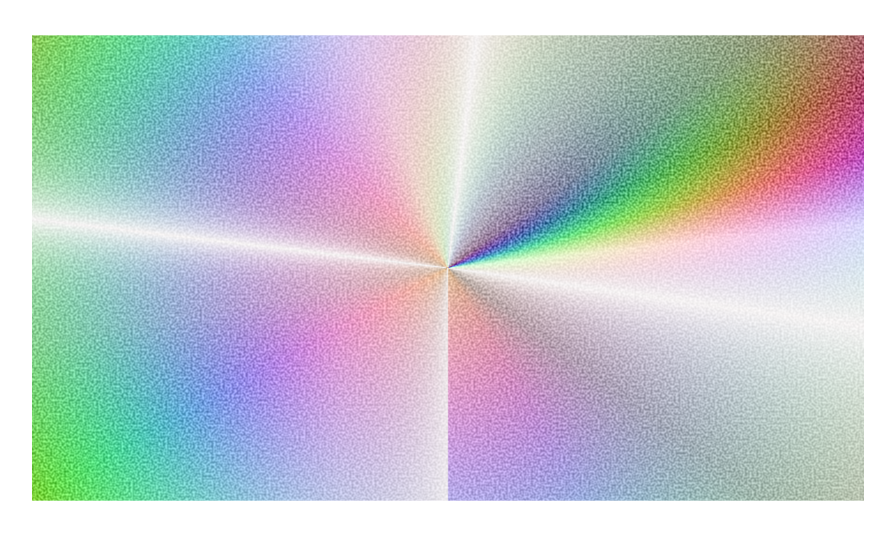
This background is drawn by a Shadertoy shader. Its source:

```glsl
// Grainy iridescent panel: rainbow rings swept into conic rays, inside a white frame.

// Sweep stops: angle in degrees counterclockwise from straight down, lightness, tint
const vec3 STOPS[16] = vec3[16](
    vec3(0, .76, .15), vec3(30, .71, .16), vec3(54, .67, .05), vec3(82, .84, .04),
    vec3(96, .88, .11), vec3(105, .58, .30), vec3(114, .46, .24), vec3(126, .56, .08),
    vec3(142, .69, .04), vec3(165, .82, .05), vec3(200, .85, .08), vec3(225, .77, .17),
    vec3(250, .73, .12), vec3(280, .75, .10), vec3(299, .76, .18), vec3(360, .82, .04));

vec2 hashGradient(vec2 cell) {
    vec3 q = fract(cell.xyx * vec3(.1031, .1030, .0973));
    q += dot(q, q.yzx + 33.33);
    float turn = 6.2832 * fract((q.x + q.y) * q.z);
    return vec2(cos(turn), sin(turn));
}

float gradientNoise(vec2 p) {
    vec2 i = floor(p), f = p - i;
    vec2 u = f * f * (3. - 2. * f);
    vec2 e = vec2(0, 1);
    float low = mix(dot(hashGradient(i), f),
                    dot(hashGradient(i + e.yx), f - e.yx), u.x);
    float high = mix(dot(hashGradient(i + e), f - e),
                     dot(hashGradient(i + 1.), f - 1.), u.x);
    return mix(low, high, u.y);
}

// Yellow, red, magenta, blue, cyan, green over one cycle
vec3 rainbow(float phase) {
    return cos(6.2832 * (phase - vec3(.17, .83, .5)));
}

vec3 sheen(float angle, vec2 p) {
    // Lightness and tint around the sweep
    vec2 tone = STOPS[0].yz;
    for (int i = 1; i < 16; i++) {
        float t = (angle - STOPS[i - 1].x) / (STOPS[i].x - STOPS[i - 1].x);
        tone = mix(tone, STOPS[i].yz, clamp(t, 0., 1.));
    }

    // Deeper colour toward the left edge
    float edge = max(0., -p.x - .2);
    tone.x -= 2.5 * tone.y * edge;
    tone.y *= 1. + 1.7 * edge;

    // Rings advance with radius and fall back in the upper right
    float lag = smoothstep(70., 130., angle) * (1. - smoothstep(125., 222., angle));
    vec3 color = tone.x + tone.y * rainbow(.07 + .95 * length(p) - .8 * lag);

    // White rays
    vec4 offset = abs(angle - vec4(82, 173, 263.3, 360));
    vec4 glow = exp(-offset / vec4(8, 7, 7, 10)) * vec4(1, 1, 1, .8);
    float ray = max(max(glow.x, glow.y), max(glow.z, glow.w));
    return mix(color, vec3(.96, .95, .95), ray);
}

void mainImage(out vec4 fragColor, in vec2 fragCoord) {
    float pixel = 1. / iResolution.y;
    vec2 p = (fragCoord - .5 * iResolution.xy) * pixel;

    // Conic sweep with a smoothed seam straight down
    float angle = mod(degrees(atan(p.x, -p.y)), 360.);
    vec3 color = sheen(angle, p);
    if (p.y < 0. && abs(p.x) < pixel)
        color = mix(sheen(360., p), sheen(0., p), smoothstep(-pixel, pixel, p.x));

    // Grain fades out in the bright parts
    float light = dot(color, vec3(.3, .5, .2));
    color += .65 * (1.04 - light) * gradientNoise(p * 233. + 500.);

    // White frame
    vec2 border = abs(p) - vec2(.776, .434);
    float inside = 1. - smoothstep(-.5 * pixel, .5 * pixel, max(border.x, border.y));
    fragColor = vec4(mix(vec3(1), clamp(color, 0., 1.), inside), 1);
}
```
